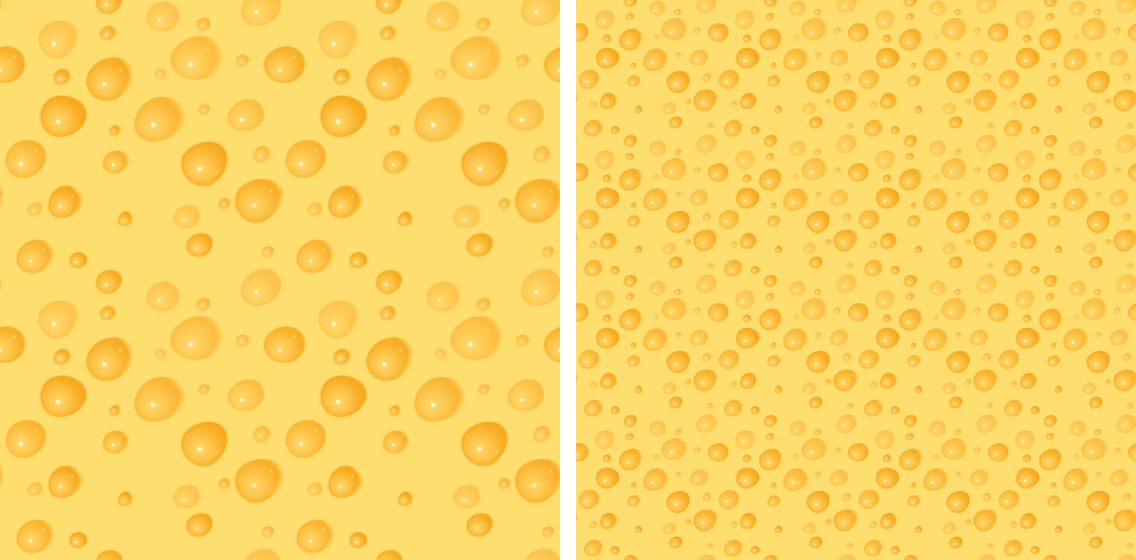
Left: one tile. Right: repeated 2 by 2.
This texture is drawn by a three.js fragment shader. Its source:

```glsl
// Seamless yellow cheese: glossy round holes of mixed size and depth, in 2 x 2 equal tiles.
varying vec2 vUv;

const float TILES = 2.0;              // repeats across and down
const float CELLS = 6.0;              // even number of hole cells per tile side
const float SEED = 23.0;              // picks the scatter
const float DRIFT = 0.17;             // slow bending of the rows, in cells
const vec2 LARGE_RADIUS = vec2(0.25, 0.50);  // min and max, in cells
const vec2 SMALL_RADIUS = vec2(0.10, 0.18);
const float SMALL_MISSING = 0.33;     // share of small holes left out
const float EDGE = 0.018;             // rim softness, in cells
const float HALO = 0.065;             // width of the shadow round a rim, in cells
const vec2 LIGHT = vec2(-0.24, -0.26);  // bright spot, in hole radii
const vec2 GLINT = vec2(0.52, 0.40);    // faint second reflection

const vec3 CHEESE = vec3(1.00, 0.87, 0.44);
const vec3 PALE = vec3(1.00, 0.83, 0.39);
const vec3 HONEY = vec3(0.99, 0.77, 0.29);
const vec3 AMBER = vec3(0.99, 0.74, 0.21);
const vec3 ORANGE = vec3(0.97, 0.65, 0.09);
const vec3 SHINE = vec3(1.00, 0.98, 0.90);

vec4 hash4(vec2 p) {
  vec4 q = fract(p.xyxy * vec4(0.1031, 0.1030, 0.0973, 0.1099));
  q += dot(q, q.wzxy + 33.33);
  return fract((q.xxyz + q.yzzw) * q.zywx);
}

float spot(vec2 p, float inner, float outer) {
  return 1.0 - smoothstep(inner, outer, length(p));
}

// Distance from the centre of a tilted egg whose rim lies at 1
float eggDistance(vec2 p, vec4 rnd) {
  float tilt = 0.40 + 0.6 * (rnd.x - 0.5);
  float c = cos(tilt);
  float s = sin(tilt);
  vec2 q = vec2(c * p.x + s * p.y, c * p.y - s * p.x);
  q /= vec2(1.03 + 0.12 * rnd.y, 0.93);
  q.y = q.y * (1.0 + 0.32 * (rnd.z - 0.5) * q.x) + 0.12 * (rnd.w - 0.5) * q.x * q.x;
  return length(q);
}

// Colour inside a hole; p is in hole radii
vec3 holeColor(vec2 p, float d, float depth, vec4 rnd) {
  vec3 lit = mix(PALE, HONEY, 0.60 * depth);
  vec3 shade = mix(HONEY, ORANGE, depth);
  float away = smoothstep(0.15, 1.30, length(p - LIGHT));
  vec3 col = mix(lit, shade, away);

  // Darker wall at the rim, with a paler crescent on the right of some holes
  col = mix(col, mix(HONEY, ORANGE, depth), 0.45 * smoothstep(0.78, 1.0, d));
  float crescent = smoothstep(0.78, 0.95, d) * smoothstep(0.3, 0.9, p.x);
  col = mix(col, PALE, 0.6 * crescent * step(0.5, rnd.y));

  // Soft glow, bright highlight and faint glint
  float gloss = mix(0.6, 1.0, rnd.x);
  col = mix(col, CHEESE, 0.45 * gloss * spot(p - LIGHT, 0.0, 0.50));
  col = mix(col, SHINE, gloss * spot(p - LIGHT, 0.06, 0.15));
  vec2 glint = GLINT * vec2(1.0, rnd.z < 0.5 ? 1.0 : -1.0);
  return mix(col, CHEESE, 0.6 * step(0.4, rnd.w) * spot(p - glint, 0.03, 0.12));
}

void main() {
  vec2 grid = vUv * TILES * CELLS;
  vec2 base = floor(grid);
  vec3 col = CHEESE;

  for (int j = -1; j <= 1; j++) {
    for (int i = -1; i <= 1; i++) {
      vec2 cell = base + vec2(float(i), float(j));
      vec2 id = mod(cell, CELLS);     // wraps the scatter at each tile
      vec4 place = hash4(id + SEED);
      vec4 form = hash4(id + SEED + 41.0);
      vec4 look = hash4(id + SEED + 87.0);

      // Large and small holes alternate, bent and jittered out of line
      bool small = mod(id.x + id.y, 2.0) > 0.5;
      if (small && look.y < SMALL_MISSING) continue;
      vec2 range = small ? SMALL_RADIUS : LARGE_RADIUS;
      float radius = mix(range.x, range.y, pow(place.z, 1.2));
      float jitter = small ? 0.16 : 0.60 - 0.85 * radius;
      vec2 drift = DRIFT * sin(6.28318 * id.yx / CELLS + vec2(0.7, 2.9));
      vec2 center = cell + 0.5 + drift + jitter * (2.0 * place.xy - 1.0);

      vec2 p = (grid - center) / radius;
      float d = eggDistance(p, form);
      float depth = pow(place.w, 1.4);

      // Shadow on the surface, then the hole itself
      float halo = 1.0 - smoothstep(1.0, 1.0 + HALO / radius, d);
      col = mix(col, HONEY, mix(0.10, 0.35, depth) * halo);
      float soft = EDGE / radius;
      float inside = 1.0 - smoothstep(1.0 - soft, 1.0 + soft, d);
      col = mix(col, holeColor(p, d, depth, look), inside);
    }
  }
  gl_FragColor = vec4(col, 1.0);
}
```
